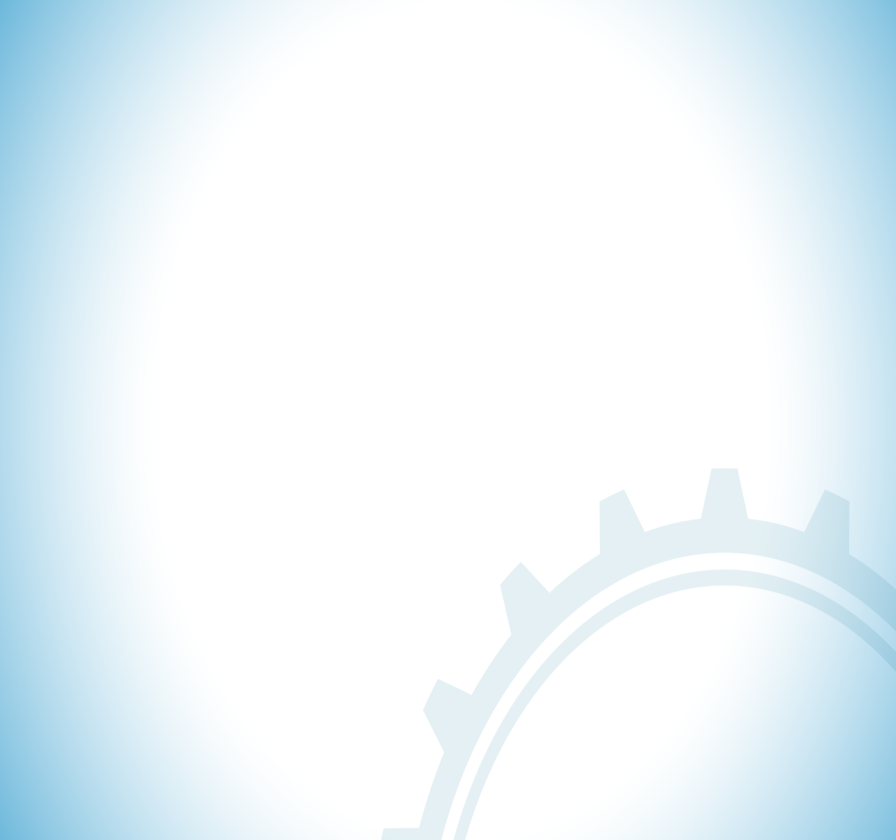
This background is drawn by a Shadertoy shader. Its source:

```glsl
// A white oval glow fades to blue at the sides, with a pale gear rising
// from the lower right. The glow is an elliptical radial gradient; the gear
// is a distance function with teeth repeated by folding the angle.

// Rotates v counterclockwise by angle a.
vec2 rotate(vec2 v, float a) {
    float c = cos(a), s = sin(a);
    return vec2(c * v.x - s * v.y, s * v.x + c * v.y);
}

// Oval vignette: white in the middle, blue towards the corners.
vec3 vignette(vec2 p) {
    float oval = length((p - vec2(0.549, 0.497)) / vec2(0.361, 0.493));
    float fade = pow(max(oval - 1.0, 0.0), 1.42);
    return 1.0 - vec3(0.75, 0.365, 0.185) * fade;
}

// Signed distance to the toothed rim and the thin ring inside it.
float gear(vec2 q) {
    float radius = length(q);

    // Fold the plane onto one upright tooth
    float pitch = radians(18.2);
    float angle = atan(q.x, q.y);
    vec2 t = rotate(q, round(angle / pitch) * pitch);

    // Tapered tooth with a rounded tip
    float halfWidth = 0.0424 - 0.319 * (t.y - 0.578);
    float tooth = max(abs(t.x) - halfWidth, radius - 0.6395);

    // Rim with its hole, then the inner ring
    float rim = max(min(tooth, radius - 0.581), 0.539 - radius);
    float ring = abs(radius - 0.5095) - 0.0095;
    return min(rim, ring);
}

void mainImage(out vec4 fragColor, in vec2 fragCoord) {
    vec2 p = fragCoord / iResolution.xy * vec2(16.0 / 15.0, 1.0);
    float pixel = 1.0 / iResolution.y;

    vec3 color = vignette(p);

    // Gear, narrowed horizontally, tints the glow beneath it
    float d = gear((p - vec2(0.8625, -0.197)) / vec2(0.672, 1.0));
    float cover = 1.0 - smoothstep(-pixel, pixel, d);
    color *= mix(vec3(1.0), vec3(0.894, 0.942, 0.956), cover);

    fragColor = vec4(color, 1.0);
}
```
